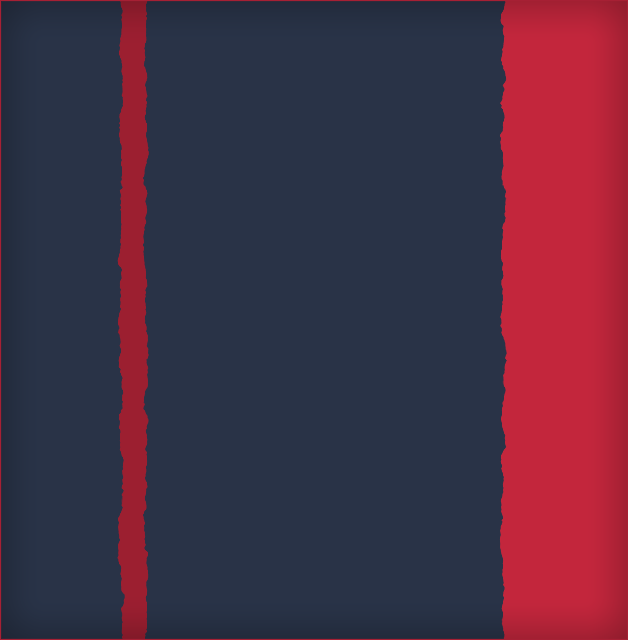
This background is drawn by a Shadertoy shader. Its source:

```glsl
// Navy field with a torn crimson stripe, a ragged red side panel and shaded borders.
#define NAVY vec3(0.160, 0.200, 0.280)
#define RED vec3(0.765, 0.150, 0.237)
#define STRIPE_RED vec3(0.610, 0.120, 0.190)
#define FRAME_RED vec3(0.650, 0.125, 0.205)
#define STRIPE_CENTER 0.2125
#define STRIPE_HALF_WIDTH 0.0200
#define PANEL_EDGE 0.8005
#define ROUGHNESS 0.017
#define SHADE_REACH 0.070
#define SHADE_STRENGTH 0.36
#define FRAME_WIDTH 0.0019

float hash(vec2 p) {
    vec3 q = fract(vec3(p.xyx) * 0.1031);
    q += dot(q, q.yzx + 33.33);
    return fract((q.x + q.y) * q.z);
}

float valueNoise(vec2 p) {
    vec2 cell = floor(p), f = fract(p);
    f = f * f * (3.0 - 2.0 * f);
    float low = mix(hash(cell), hash(cell + vec2(1, 0)), f.x);
    float high = mix(hash(cell + vec2(0, 1)), hash(cell + vec2(1, 1)), f.x);
    return mix(low, high, f.y);
}

// Signed offset of a torn edge; the fine octaves break off small flecks.
float tear(vec2 p, float seed) {
    float sum = 0.0, amplitude = 0.5;
    vec2 q = p * vec2(25.0, 32.0) + seed;
    for (int i = 0; i < 4; i++) {
        sum += amplitude * (valueNoise(q) - 0.5);
        q = q * 2.1 + 7.3;
        amplitude *= 0.6;
    }
    return sum * ROUGHNESS;
}

// Soft coverage of the positive side of a distance.
float cover(float d, float pixel) {
    return smoothstep(-0.5 * pixel, 0.5 * pixel, d);
}

void mainImage(out vec4 fragColor, in vec2 fragCoord) {
    vec2 uv = fragCoord / iResolution.xy;
    vec2 size = vec2(iResolution.x / iResolution.y, 1.0);
    vec2 p = uv * size;
    float pixel = 1.0 / iResolution.y;

    // Torn stripe and side panel
    float leftEdge = uv.x - STRIPE_CENTER + STRIPE_HALF_WIDTH + tear(p, 11.0);
    float rightEdge = STRIPE_CENTER + STRIPE_HALF_WIDTH - uv.x + tear(p, 47.0);
    float panel = uv.x - PANEL_EDGE + tear(p, 83.0);
    vec3 color = mix(NAVY, STRIPE_RED, cover(min(leftEdge, rightEdge), pixel));
    color = mix(color, RED, cover(panel, pixel));

    // Blurred inner shadow
    vec2 inset = min(p, size - p);
    vec2 lit = smoothstep(-SHADE_REACH, SHADE_REACH, inset);
    color *= 1.0 - SHADE_STRENGTH * (1.0 - lit.x * lit.y);

    // Thin frame
    float frame = FRAME_WIDTH - min(inset.x, inset.y);
    color = mix(color, FRAME_RED, cover(frame, pixel));

    fragColor = vec4(color, 1.0);
}
```
